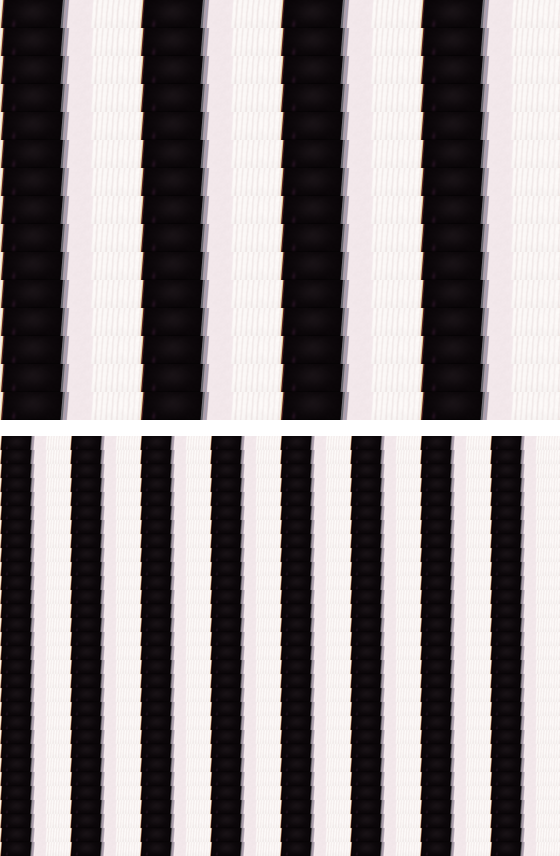
Top: one tile. Bottom: repeated 2 by 2.
Reproduce this pattern procedurally as a Shadertoy shader.

```glsl
// Black and pale vertical stripes cut into short, slightly sheared cells, 4 across and 15 down.
// Each cell layers soft-edged bands: colour fringes, glossy black, grey bevel, grained pink, ribs.
// All cells share one drawing and the grain lattice wraps, so the canvas tiles.

const vec2 CELLS = vec2(4.0, 15.0);
const vec2 GRAIN = vec2(90.0, 18.0);
const float RIB_START = 0.655;
const float RIB_COUNT = 9.0;

const vec3 PINK   = vec3(0.950, 0.908, 0.920);
const vec3 CREAM  = vec3(0.988, 0.975, 0.970);
const vec3 GROOVE = vec3(0.935, 0.897, 0.895);
const vec3 YELLOW = vec3(0.92, 0.85, 0.60);
const vec3 RED    = vec3(0.36, 0.10, 0.10);
const vec3 BLACK  = vec3(0.037, 0.020, 0.030);
const vec3 GLOSS  = vec3(0.058, 0.050, 0.055);
const vec3 PLUM   = vec3(0.090, 0.040, 0.085);
const vec3 GREY   = vec3(0.40, 0.41, 0.44);
const vec3 LILAC  = vec3(0.69, 0.62, 0.66);
const vec3 BLUE   = vec3(0.62, 0.63, 0.74);

float hash(vec2 p) {
    return fract(sin(dot(p, vec2(12.9898, 78.233))) * 43758.5453);
}

// Value noise over the unit square, wrapping after a whole number of lattice steps.
float wrapNoise(vec2 uv, vec2 period) {
    vec2 p = uv * period;
    vec2 i = floor(p), f = fract(p);
    f = f * f * (3.0 - 2.0 * f);
    vec2 a = mod(i, period), b = mod(i + 1.0, period);
    return mix(mix(hash(a), hash(vec2(b.x, a.y)), f.x),
               mix(hash(vec2(a.x, b.y)), hash(b), f.x), f.y);
}

float edge(float x, float at, float soft) {
    return smoothstep(at - soft, at + soft, x);
}

float band(float x, float from, float to, float soft) {
    return edge(x, from, soft) * (1.0 - edge(x, to, soft));
}

float blob(vec2 p, vec2 centre, vec2 radius) {
    vec2 d = (p - centre) / radius;
    return exp(-dot(d, d));
}

// Pale half: flat pink, then upright ribs of uneven strength.
vec3 paleCloth(vec2 p, float grain) {
    float rib = (p.x - RIB_START) / (1.0 - RIB_START) * RIB_COUNT;
    float wobble = 0.12 * (wrapNoise(p, vec2(30.0, 4.0)) - 0.5);
    float groove = pow(0.5 - 0.5 * cos(6.28318 * (rib + wobble - 0.25)), 3.0);
    float depth = mix(0.45, 1.0, hash(vec2(floor(rib + 0.75), 3.0)));
    vec3 ribs = mix(CREAM, GROOVE, groove * depth);
    ribs -= 0.012 * (1.0 - smoothstep(0.0, 0.45, p.y));
    vec3 cloth = mix(PINK, ribs, edge(p.x, RIB_START, 0.007));
    return cloth + 0.022 * (grain - 0.5);
}

// Black half: a dim sheen, a plum speck and a dark line along the seam.
vec3 glossyBlack(vec2 p, float grain) {
    vec3 c = BLACK + GLOSS * blob(p, vec2(0.23, 0.58), vec2(0.11, 0.36));
    c += PLUM * blob(p, vec2(0.10, 0.13), vec2(0.013, 0.13));
    c *= mix(0.55, 1.0, smoothstep(0.0, 0.07, p.y));
    return c + 0.012 * (grain - 0.5);
}

vec3 stripeCell(vec2 cell) {
    float lean = mix(-0.004, 0.013, cell.y);
    vec2 p = vec2(fract(cell.x - lean), cell.y);
    float grain = mix(wrapNoise(p, GRAIN), wrapNoise(p, vec2(28.0, 6.0)), 0.4);

    vec3 c = paleCloth(p, grain);
    // Fringe on the left of the black
    c = mix(c, YELLOW, band(p.x, 0.003, 0.012, 0.003));
    c = mix(c, RED, band(p.x, 0.011, 0.021, 0.003));
    c = mix(c, glossyBlack(p, grain), band(p.x, 0.019, 0.438, 0.004));
    // Bevel on its right
    c = mix(c, GREY, band(p.x, 0.438, 0.453, 0.004));
    c = mix(c, LILAC, band(p.x, 0.452, 0.481, 0.004));
    c = mix(c, BLUE, 0.7 * band(p.x, 0.466, 0.474, 0.004));
    return c;
}

void mainImage(out vec4 fragColor, in vec2 fragCoord) {
    // Four samples per pixel smooth the cell seams.
    vec3 sum = vec3(0.0);
    for (int i = 0; i < 4; i++) {
        vec2 offset = vec2(i % 2, i / 2) * 0.5 - 0.25;
        vec2 uv = (fragCoord + offset) / iResolution.xy;
        sum += stripeCell(fract(uv * CELLS));
    }
    fragColor = vec4(sum / 4.0, 1.0);
}
```
